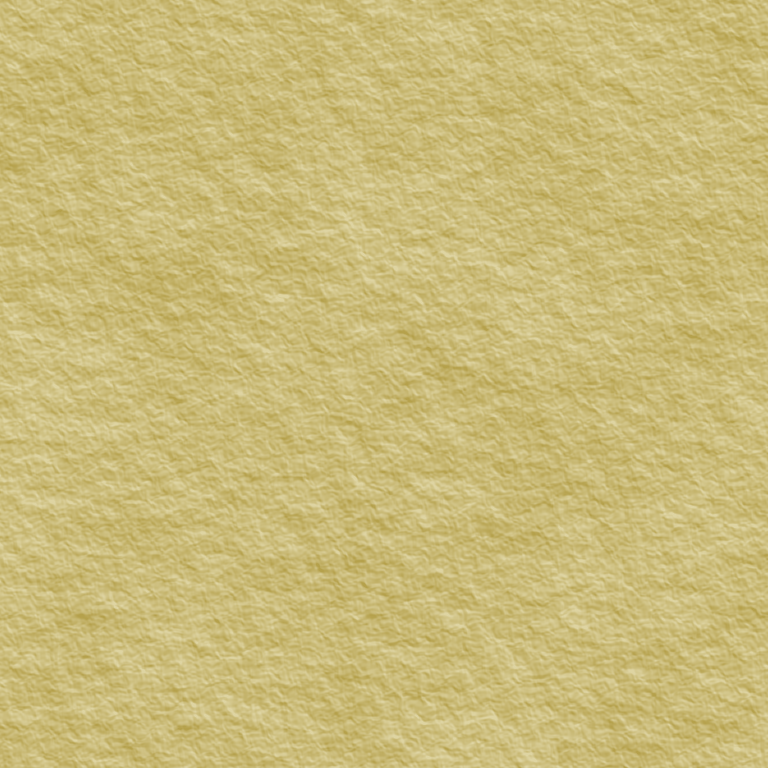
Reproduce this texture procedurally as a Shadertoy shader.

```glsl
// Crinkled straw-yellow parchment, softly lit from above.
#define SHADE_COLOR vec3(0.75, 0.68, 0.38)
#define LIGHT_COLOR vec3(0.83, 0.78, 0.55)
#define LIGHT_DIR normalize(vec2(0.36, 0.93))
#define BASE_TONE 0.55
#define RELIEF 0.16
#define STAIN 0.36
#define STAIN_SCALE 4.5
#define WRINKLE_SCALE 20.0
#define WRINKLE_GAIN 0.66
#define CRUMPLE 0.0035
#define LIGHT_STEP 0.0016

// Random unit vector for a lattice cell
vec2 cellGradient(vec2 cell) {
    uvec2 q = uvec2(ivec2(cell) + 4096);
    uint n = q.x * 1597334677u ^ q.y * 3812015801u;
    n = (n ^ (n >> 15)) * 2246822519u;
    n = (n ^ (n >> 13)) * 3266489917u;
    n ^= n >> 16;
    float angle = 6.28319 * float(n & 65535u) / 65536.0;
    return vec2(cos(angle), sin(angle));
}

float gradientNoise(vec2 p) {
    vec2 i = floor(p), f = p - i;
    vec2 u = f * f * f * (f * (f * 6.0 - 15.0) + 10.0);
    vec2 e = vec2(1.0, 0.0);
    float bottom = mix(dot(cellGradient(i), f),
                       dot(cellGradient(i + e.xy), f - e.xy), u.x);
    float top = mix(dot(cellGradient(i + e.yx), f - e.yx),
                    dot(cellGradient(i + e.xx), f - e.xx), u.x);
    return mix(bottom, top, u.y);
}

float fbm(vec2 p, int octaves, float gain) {
    float sum = 0.0, amplitude = 1.0;
    for (int i = 0; i < octaves; i++) {
        sum += amplitude * gradientNoise(p);
        p = p * 2.03 + vec2(17.3, 9.1);
        amplitude *= gain;
    }
    return sum;
}

// Paper surface, with bent coordinates for uneven creases
float paperHeight(vec2 p) {
    vec2 bend = vec2(gradientNoise(p * 60.0 + 5.7),
                     gradientNoise(p * 60.0 + 71.2));
    p += CRUMPLE * bend;
    return fbm(p * WRINKLE_SCALE, 4, WRINKLE_GAIN) / WRINKLE_SCALE;
}

void mainImage(out vec4 fragColor, in vec2 fragCoord) {
    vec2 uv = fragCoord / iResolution.y;

    // Slopes that fall toward the light are bright
    vec2 offset = 0.5 * LIGHT_STEP * LIGHT_DIR;
    float slope = (paperHeight(uv - offset) - paperHeight(uv + offset)) / LIGHT_STEP;

    // Broad cloudy discoloration
    float stain = fbm(uv * STAIN_SCALE + 31.4, 4, 0.55);

    float tone = BASE_TONE + RELIEF * slope + STAIN * stain;
    vec3 color = mix(SHADE_COLOR, LIGHT_COLOR, clamp(tone, -0.5, 1.5));
    fragColor = vec4(color, 1.0);
}
```
